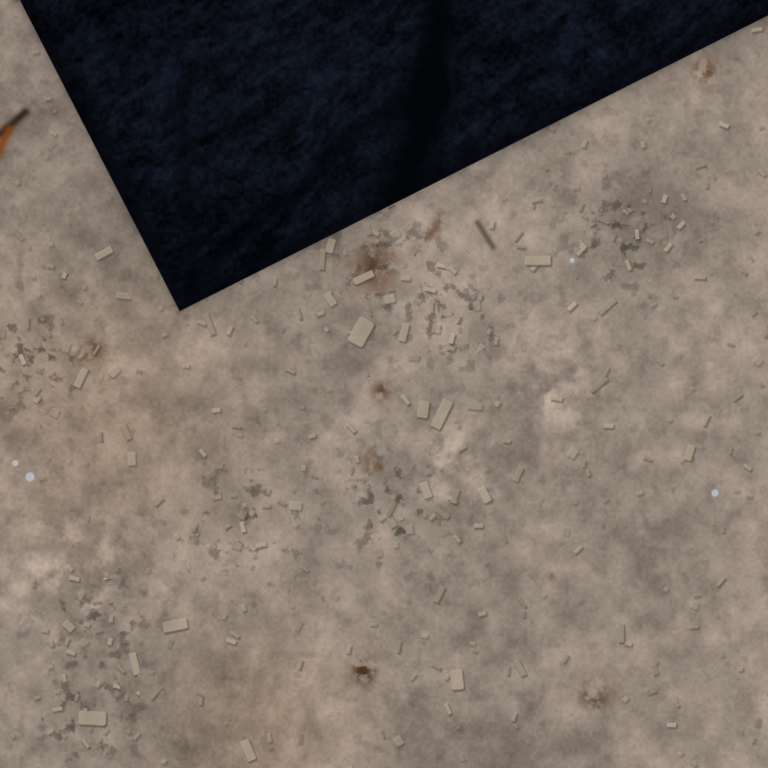
This texture is drawn by a Shadertoy shader. Its source:

```glsl
// Dark wrinkled cloth corner lying on dusty ground strewn with wood chips.
const vec3 GROUND = vec3(0.575, 0.522, 0.477);
const vec3 WARM_DUST = vec3(0.61, 0.525, 0.445);
const vec3 CHIP = vec3(0.66, 0.61, 0.535);
const vec3 SHADOW = vec3(0.31, 0.27, 0.235);
const vec3 RUST = vec3(0.32, 0.21, 0.13);
const vec3 FLECK = vec3(0.73, 0.76, 0.81);
const vec3 CLOTH_DARK = vec3(0.012, 0.016, 0.03);
const vec3 CLOTH_LIGHT = vec3(0.088, 0.112, 0.168);
const vec2 CORNER = vec2(0.234, 0.595);
const vec2 LEFT_EDGE = vec2(-0.208, 0.405);
const vec2 RIGHT_EDGE = vec2(0.766, 0.385);
const vec2 SHADOW_SHIFT = vec2(0.0016, -0.0022);

// Debris clusters: centre, radius
const vec3 CLUSTERS[8] = vec3[8](
    vec3(.04, .54, .07), vec3(.32, .32, .07), vec3(.13, .19, .06), vec3(.52, .34, .07),
    vec3(.5, .65, .07), vec3(.11, .06, .06), vec3(.6, .58, .05), vec3(.81, .69, .06));
// Large chips: centre, half size; then angles
const vec4 CHIPS[8] = vec4[8](
    vec4(.47, .568, .011, .018), vec4(.551, .467, .007, .011),
    vec4(.575, .461, .007, .02), vec4(.12, .065, .018, .009),
    vec4(.228, .186, .016, .007), vec4(.595, .115, .008, .013),
    vec4(.323, .023, .006, .014), vec4(.7, .661, .017, .006));
const float ANGLES[8] = float[8](.5, .15, .45, .05, -.2, -.1, -.4, 0.);
// Dark stains: centre, radius, strength
const vec4 STAINS[9] = vec4[9](
    vec4(.488, .651, .026, .75), vec4(.473, .128, .016, .95), vec4(.371, .228, .008, 1.1),
    vec4(.775, .095, .02, .65), vec4(.488, .398, .014, .75), vec4(.496, .49, .012, .8),
    vec4(.72, .247, .006, 1.1), vec4(.918, .908, .016, .8), vec4(.117, .543, .018, .65));
// Pale flecks: centre, radius
const vec3 FLECKS[4] = vec3[4](vec3(.039, .379, .009), vec3(.02, .397, .006),
    vec3(.931, .358, .007), vec3(.745, .661, .005));

vec3 hash3(vec2 p) {
    vec3 q = fract(p.xyx * vec3(.1031, .103, .0973));
    q += dot(q, q.yxz + 33.33);
    return fract((q.xxy + q.yzz) * q.zyx);
}
float noise(vec2 p) {
    vec2 i = floor(p), f = fract(p);
    f = f * f * (3. - 2. * f);
    return mix(mix(hash3(i).x, hash3(i + vec2(1, 0)).x, f.x),
               mix(hash3(i + vec2(0, 1)).x, hash3(i + 1.).x, f.x), f.y);
}
float fbm(vec2 p) {
    float sum = 0., amp = .5;
    for (int i = 0; i < 5; i++, amp *= .5) {
        sum += amp * noise(p);
        p = mat2(1.6, 1.2, -1.2, 1.6) * p + 17.3;
    }
    return sum;
}
float blob(vec2 p, vec2 c, float r) { p = (p - c) / r; return exp(-dot(p, p)); }
vec2 turn(vec2 p, float a) { return mat2(cos(a), sin(a), -sin(a), cos(a)) * p; }
float box(vec2 p, vec2 b) {
    float r = .35 * min(b.x, b.y);
    vec2 d = abs(p) - b + r;
    return length(max(d, 0.)) + min(max(d.x, d.y), 0.) - r;
}
float crease(vec2 p, vec2 a, vec2 b, float w) {
    vec2 d = b - a;
    return blob(p, a + d * clamp(dot(p - a, d) / dot(d, d), 0., 1.), w);
}

// One chip with an offset contact shadow
void layChip(inout vec3 col, vec2 q, float angle, vec2 size, vec3 tint, float alpha) {
    float soft = max(1. / iResolution.y, .0012);
    float shade = box(turn(q - SHADOW_SHIFT, angle), size);
    col = mix(col, SHADOW, .65 * alpha * (1. - smoothstep(-soft, .0025, shade)));
    col = mix(col, tint, alpha * (1. - smoothstep(-soft, soft, box(turn(q, angle), size))));
}
void scatterChips(inout vec3 col, vec2 p, float cells, float density) {
    for (int k = 0; k < 9; k++) {
        vec2 id = floor(p * cells) + vec2(k % 3, k / 3) - 1.;
        vec3 h = hash3(id + cells * 3.7), g = hash3(id + cells * 9.1 + 50.);
        if (h.z > density) continue;
        vec2 size = vec2(.07 + .08 * g.y, .14 + .26 * g.z * g.z) / cells;
        layChip(col, p - (id + h.xy) / cells, g.x * 6.28, size, CHIP * (.83 + .28 * g.y), .4 + .45 * g.z);
    }
}

vec3 groundColor(vec2 p) {
    float fine = fbm(p * 42.), litter = 0.;
    float warm = blob(p, vec2(.12, .46), .17) + blob(p, vec2(.34, .05), .12);
    float pale = blob(p, vec2(.72, .49), .05) + blob(p, vec2(.1, .25), .07) + blob(p, vec2(.6, .4), .05);
    vec3 col = mix(GROUND, WARM_DUST, .55 * min(warm, 1.));
    col *= 1. + .42 * (fbm(p * 7. + 3.) - .48) + .36 * (fine - .48) + .08 * (noise(p * 260.) - .5);
    col *= 1. + .22 * pale * smoothstep(.3, .65, fine);
    for (int i = 0; i < 8; i++) litter += blob(p, CLUSTERS[i].xy, CLUSTERS[i].z);
    litter = min(litter, 1.);
    col *= 1. - .3 * (.25 + litter) * smoothstep(.54, .75, fbm(p * 75. + 8.));
    float grit = smoothstep(.28, .6, fbm(p * 95.));
    for (int i = 0; i < 9; i++)
        col = mix(col, RUST * (.6 + .8 * noise(p * 60.)), min(blob(p, STAINS[i].xy, STAINS[i].z) * grit * STAINS[i].w, .9));
    scatterChips(col, p, 52., .1 + .38 * litter);
    scatterChips(col, p, 27., .05 + .42 * litter);
    for (int i = 0; i < 8; i++)
        layChip(col, p - CHIPS[i].xy, ANGLES[i], CHIPS[i].zw, CHIP * (.92 + .2 * fine), .85);
    for (int i = 0; i < 4; i++)
        col = mix(col, FLECK, .8 * smoothstep(.5, .8, blob(p, FLECKS[i].xy, FLECKS[i].z)));
    // Twigs and rusty leaf
    col = mix(col, SHADOW, .7 * crease(p, vec2(.622, .71), vec2(.642, .678), .004));
    col = mix(col, RUST, .5 * grit * crease(p, vec2(.545, .675), vec2(.575, .715), .008));
    col = mix(col, RUST * .5, .85 * crease(p, vec2(0, .825), vec2(.033, .854), .006));
    return mix(col, vec3(.5, .25, .1), .85 * crease(p, vec2(-.005, .795), vec2(.012, .832), .006));
}

vec3 clothColor(vec2 p, float hem) {
    vec2 bent = p + .025 * (vec2(noise(p * 13.), noise(p * 13. + 40.)) - .5);
    float nap = .6 * noise(p * 190.) + .4 * noise(p * 310.);
    float light = .4 + 1.1 * (fbm(turn(bent, -.6) * vec2(38, 85)) - .48) + .65 * (nap - .5);
    light += .5 * (fbm(p * 6.) - .48) + .13 * (blob(p, vec2(.38, .92), .13) + blob(p, vec2(.78, .93), .14));
    float folds = .95 * crease(bent, vec2(.575, 1.02), vec2(.555, .88), .023)
                + .95 * crease(bent, vec2(.555, .88), vec2(.51, .74), .026)
                + .55 * crease(bent, vec2(.52, .87), vec2(.25, .64), .013)
                + .45 * crease(bent, vec2(.235, .9), vec2(.245, .61), .01);
    light *= (1. - min(folds, .92)) * mix(.45, 1., smoothstep(0., .035, hem));
    return mix(CLOTH_DARK, CLOTH_LIGHT, clamp(light, 0., 1.2));
}

void mainImage(out vec4 fragColor, in vec2 fragCoord) {
    vec2 p = fragCoord / iResolution.xy, q = p - CORNER;
    vec2 l = normalize(LEFT_EDGE), r = normalize(RIGHT_EDGE);
    float px = 1. / iResolution.y;
    float inside = min(dot(q, vec2(l.y, -l.x)), dot(q, vec2(-r.y, r.x)));
    vec3 ground = groundColor(p) * (1. - .22 * exp(min(inside, 0.) / .006));
    fragColor = vec4(mix(ground, clothColor(p, inside), smoothstep(-px, px, inside)), 1);
}
```
